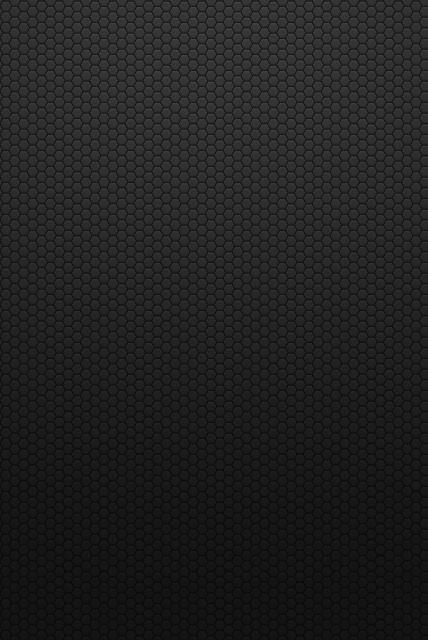
A Shadertoy shader for this pattern:

```glsl
// Dark embossed honeycomb mesh, lit from above and fading to black below.

const float SQRT3 = 1.7320508;
const vec2 REPEATS = vec2(24.0, 60.0);  // column pairs across, rows down
const vec2 PHASE = vec2(0.17, 0.1);     // lattice offset in repeats
const float GROOVE_HALF_WIDTH = 0.055;  // in row heights
const float RIM_OFFSET = 0.13;

// Distance to the rim of a flat-topped hexagon of height 1, positive inside.
float hexInset(vec2 p) {
    p = abs(p);
    return 0.5 - max(p.y, dot(p, vec2(SQRT3, 1.0) * 0.5));
}

// Distance to the nearest rim: two interleaved lattices fill the plane.
float honeycombInset(vec2 p) {
    vec2 period = vec2(SQRT3, 1.0);
    vec2 even = mod(p, period) - 0.5 * period;
    vec2 odd = mod(p + 0.5 * period, period) - 0.5 * period;
    return max(hexInset(even), hexInset(odd));
}

// Groove coverage, softened by the given width.
float groove(vec2 p, float halfWidth, float soft) {
    return 1.0 - smoothstep(halfWidth - soft, halfWidth + soft, honeycombInset(p));
}

// Vertical falloff with slightly darker sides near the top.
float faceTone(vec2 uv) {
    float tone = mix(0.078, 0.212, smoothstep(0.02, 0.98, uv.y));
    float side = abs(uv.x - 0.5) * 2.0;
    return tone * (1.0 - 0.12 * side * side * uv.y);
}

void mainImage(out vec4 fragColor, in vec2 fragCoord) {
    vec2 uv = fragCoord / iResolution.xy;
    vec2 cell = (uv * REPEATS + PHASE) * vec2(SQRT3, 1.0);
    float soft = max(0.05, 0.6 * REPEATS.y / iResolution.y);

    // Each cell catches light under its upper rim and shades at its lower one.
    float gap = groove(cell, GROOVE_HALF_WIDTH, soft);
    float upperRim = groove(cell + vec2(0.0, RIM_OFFSET), GROOVE_HALF_WIDTH, soft);
    float lowerRim = groove(cell - vec2(0.0, RIM_OFFSET), GROOVE_HALF_WIDTH, soft);

    float tone = faceTone(uv);
    tone *= 1.0 + (0.32 * upperRim - 0.14 * lowerRim) * (1.0 - gap);
    tone *= mix(1.0, 0.42, gap);

    fragColor = vec4(vec3(tone), 1.0);
}
```
